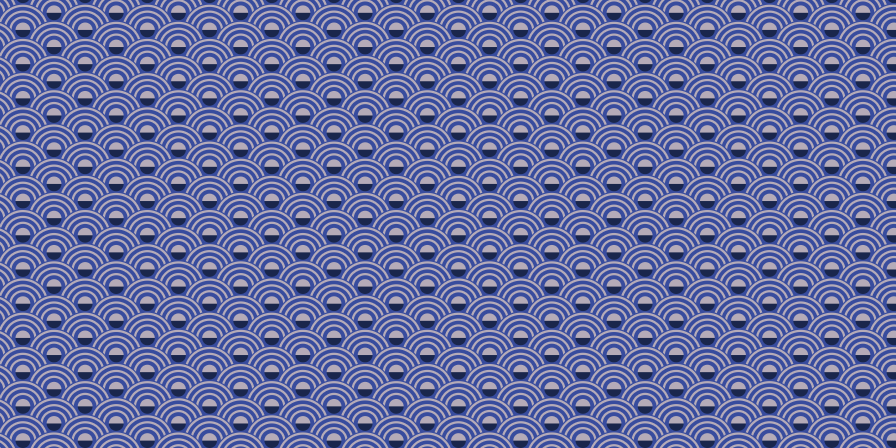
A WebGL 1 fragment shader for this pattern:

```glsl
precision highp float;
// Overlapping wave scales in staggered rows. Each scale is a blue disc with
// three pale rings and a two-tone bead. Rows are painted from top to bottom,
// so that every row covers the lower part of the scales above it.

uniform vec2 u_resolution;

// Layout, in units of the canvas height
const float PERIOD = 0.13889;               // distance between scales in a row
const vec2 ANCHOR = vec2(0.1206, 0.9714);   // centre of one scale

// Scale shape, in units of PERIOD
const float ROW_STEP = 0.275;
const float SCALE_RADIUS = 0.425;
const float BEAD_RADIUS = 0.119;
const float FIRST_RING = 0.2;
const float RING_GAP = 0.094;
const float RING_HALF_WIDTH = 0.018;

const vec3 BLUE = vec3(0.22, 0.30, 0.62);
const vec3 PALE = vec3(0.71, 0.67, 0.72);
const vec3 NAVY = vec3(0.10, 0.15, 0.30);

// Share of a pixel inside a shape with signed distance d
float coverage(float d, float pixel) {
  return clamp(0.5 - d / pixel, 0.0, 1.0);
}

// Paints one scale over the colour below; p is relative to its centre
vec3 paintScale(vec3 below, vec2 p, float pixel) {
  float r = length(p);
  vec3 color = mix(below, BLUE, coverage(r - SCALE_RADIUS, pixel));

  // Concentric rings
  for (int i = 0; i < 3; i++) {
    float radius = FIRST_RING + RING_GAP * float(i);
    color = mix(color, PALE, coverage(abs(r - radius) - RING_HALF_WIDTH, pixel));
  }

  // Bead: pale upper half, navy lower half
  vec3 bead = mix(NAVY, PALE, coverage(-p.y, pixel));
  return mix(color, bead, coverage(r - BEAD_RADIUS, pixel));
}

void main() {
  vec2 p = (gl_FragCoord.xy / u_resolution.y - ANCHOR) / PERIOD;
  float pixel = 1.0 / (u_resolution.y * PERIOD);
  float nearestRow = floor(p.y / ROW_STEP + 0.5);

  // Paint the nearby rows, highest first, shifting odd rows by half a period
  vec3 color = BLUE;
  for (int i = 0; i < 5; i++) {
    float row = nearestRow + 2.0 - float(i);
    float x = fract(p.x - 0.5 * mod(row, 2.0) + 0.5) - 0.5;
    color = paintScale(color, vec2(x, p.y - row * ROW_STEP), pixel);
  }

  gl_FragColor = vec4(color, 1.0);
}
```
